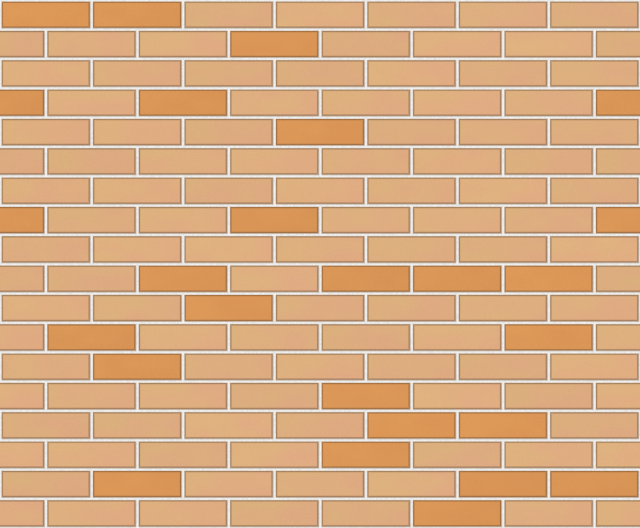
A Shadertoy shader for this texture:

```glsl
// Running-bond brick wall: 7 bricks across, 18 courses down, half-brick offset.
// Each brick is a box distance field with a dark rim and a soft shadow on pale,
// grainy mortar; a hash picks the deeper orange bricks and small tint changes.

const vec2 COUNT = vec2(7.0, 18.0);
const float BRICK_ASPECT = 3.125;            // brick pitch in course heights
const vec2 BRICK_HALF = vec2(1.497, 0.437);  // half size in course heights
const float ORANGE_SHARE = 0.23;

const vec3 MORTAR = vec3(0.935, 0.925, 0.915);
const vec3 SHADOW = vec3(0.66, 0.58, 0.50);
const vec3 SAND = vec3(0.868, 0.694, 0.495);
const vec3 PEACH = vec3(0.875, 0.668, 0.510);
const vec3 ORANGE = vec3(0.862, 0.598, 0.345);
const vec3 RUST = vec3(0.850, 0.580, 0.335);

float hash(vec2 p) {
    vec3 q = fract(vec3(p.xyx) * 0.1031);
    q += dot(q, q.yzx + 33.33);
    return fract((q.x + q.y) * q.z);
}

float noise(vec2 p) {
    vec2 i = floor(p);
    vec2 f = fract(p);
    f = f * f * (3.0 - 2.0 * f);
    float low = mix(hash(i), hash(i + vec2(1.0, 0.0)), f.x);
    float high = mix(hash(i + vec2(0.0, 1.0)), hash(i + 1.0), f.x);
    return mix(low, high, f.y);
}

float boxDistance(vec2 p, vec2 halfSize) {
    vec2 d = abs(p) - halfSize;
    return length(max(d, 0.0)) + min(max(d.x, d.y), 0.0);
}

// Grainy mortar, darkened beside the bricks
vec3 mortarColor(vec2 wall, float shade) {
    float grain = noise(wall * 22.0) - 0.5;
    return mix(MORTAR + 0.07 * grain, SHADOW, shade);
}

// Brick face: warm diagonal gradient, faint blotches and a dark rim
vec3 brickColor(vec2 local, vec2 id, vec2 wall, float dist) {
    float isOrange = step(hash(id + 17.0), ORANGE_SHARE);
    float blotch = noise(wall * vec2(1.3, 2.5) + 40.0) - 0.5;
    float slope = 0.5 + 0.25 * local.x - 0.35 * local.y;
    float blend = clamp(slope + 0.9 * blotch, 0.0, 1.0);
    vec3 face = mix(mix(SAND, PEACH, blend), mix(ORANGE, RUST, blend), isOrange);
    face *= 1.0 + 0.02 * (hash(id + 71.0) - 0.5);
    face += 0.012 * (noise(wall * 30.0) - 0.5);
    float rim = 1.0 - smoothstep(0.0, 0.065, -dist);
    return face * mix(vec3(1.0), vec3(0.74, 0.72, 0.70), rim);
}

void mainImage(out vec4 fragColor, in vec2 fragCoord) {
    vec2 uv = fragCoord / iResolution.xy;
    float pixel = COUNT.y / iResolution.y;

    // Courses count from the top; every second one shifts by half a brick
    vec2 grid = vec2(uv.x, 1.0 - uv.y) * COUNT;
    float course = floor(grid.y);
    grid.x -= 0.5 * mod(course, 2.0);
    vec2 id = vec2(mod(floor(grid.x), COUNT.x), course);

    // Local position is in course heights, with y pointing up
    vec2 local = (fract(grid) - 0.5) * vec2(BRICK_ASPECT, -1.0);
    vec2 wall = uv * COUNT * vec2(BRICK_ASPECT, 1.0);
    float dist = boxDistance(local, BRICK_HALF);

    // The shadow falls slightly right and down
    float shadowDist = boxDistance(local - vec2(0.010, -0.010), BRICK_HALF);
    float shade = 0.9 * (1.0 - smoothstep(-0.01, 0.055, shadowDist));

    float cover = 1.0 - smoothstep(-0.5 * pixel, 0.5 * pixel, dist);
    vec3 color = mix(mortarColor(wall, shade), brickColor(local, id, wall, dist), cover);
    fragColor = vec4(color, 1.0);
}
```
